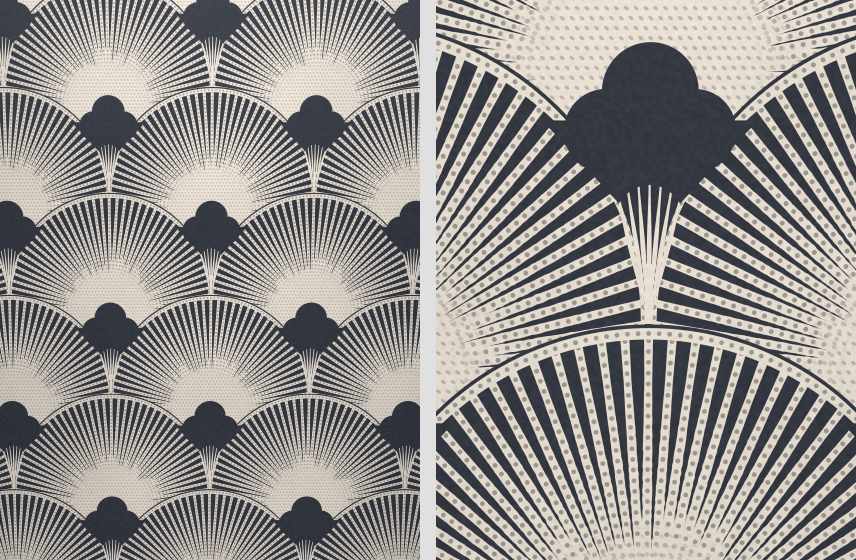
Left, the full canvas; right, a detail of the centre.
Write a Shadertoy shader that draws this pattern.

```glsl
const vec3 CREAM = vec3(0.91, 0.875, 0.825);
const vec3 NAVY = vec3(0.205, 0.22, 0.255);
const vec3 STIPPLE = vec3(0.50, 0.48, 0.47);

float hash(vec2 cell) {
    vec3 v = fract(cell.xyx * 0.1031);
    v += dot(v, v.yzx + 33.33);
    return fract((v.x + v.y) * v.z);
}

float noise(vec2 p) {
    vec2 cell = floor(p), f = fract(p);
    f = f * f * (3.0 - 2.0 * f);
    float low = mix(hash(cell), hash(cell + vec2(1, 0)), f.x);
    float high = mix(hash(cell + vec2(0, 1)), hash(cell + vec2(1, 1)), f.x);
    return mix(low, high, f.y);
}

// Coverage of the inside of a distance field
float fill(float dist, float pixel) {
    return clamp(0.5 - dist / pixel, 0.0, 1.0);
}

// Offset from the nearest multiple of a step
float centered(float x, float stepSize) {
    return (fract(x / stepSize + 0.5) - 0.5) * stepSize;
}

float dotMask(vec2 offset, float radius, float pixel) {
    return fill(length(offset) - radius, pixel);
}

// Perspective view of the lattice, where one unit is a fan radius
vec2 latticePoint(vec2 p) {
    float t = -p.y - 0.052;
    float x = (p.x - 0.002 + 0.007 * t) * 4.174 * (1.0 + 0.07 * t);
    return vec2(x, -4.195 * t - 0.295 * t * t - 0.07);
}

// Offset from the nearest fan centre of a row
vec2 fanOffset(vec2 p, float row) {
    return vec2(centered(p.x - 1.0 - row, 2.0), p.y - row);
}

// Rays, dark wedges, dotted rim
vec3 fanColor(vec2 q, float row, float pixel) {
    const float pitch = 0.07;
    vec2 d = q + vec2(0.0, 0.17);
    float r = length(d);
    float angle = atan(d.x, d.y);
    float edge = 1.0 - length(q);
    float rim = mix(0.026, 0.05, smoothstep(0.3, 0.9, q.y));

    // Wedges taper to ragged inner tips
    float wedge = floor(angle / pitch);
    float inner = 0.36 + 0.15 * hash(vec2(wedge + 60.0, row + 20.0));
    float taper = clamp((r - inner) / (0.98 - inner), 0.0, 1.0);
    float side = abs(fract(angle / pitch) - 0.5);
    float ragged = (noise(q * 70.0 + 90.0) - 0.5) * 0.1 * (1.0 - taper);
    float halfWidth = 0.31 * pow(taper, 0.7) + ragged;
    float dark = fill((side - halfWidth) * pitch * r, pixel);
    dark *= smoothstep(inner, inner + 0.05, r) * fill(rim - edge, pixel);

    // Dots along the rays, over the heart and around the rim
    vec2 rayDot = vec2(centered(angle, pitch) * r, centered(r, 0.036));
    float dots = dotMask(rayDot, 0.008, pixel) * smoothstep(0.32, 0.5, r);
    vec2 heart = vec2(centered(q.x + 0.5 * q.y, 0.032), centered(q.y, 0.032));
    dots = max(dots, 0.6 * dotMask(heart, 0.007, pixel) * (1.0 - smoothstep(0.35, 0.55, r)));
    dots *= fill(rim - edge, pixel);
    vec2 rimDot = vec2(centered(atan(q.x, q.y), 0.036), edge - rim * 0.6);
    dots = max(dots, dotMask(rimDot, 0.008, pixel));

    vec3 color = mix(CREAM, STIPPLE, 0.7 * dots);
    return mix(color, NAVY, max(dark, fill(edge - 0.012, pixel)));
}

// Three lobes over a pointed base
float trefoil(vec2 q) {
    vec2 m = vec2(abs(q.x), q.y);
    float lobes = min(length(m - vec2(0.0, -0.235)) - 0.158,
                      length(m - vec2(0.145, -0.365)) - 0.137);
    float base = max(dot(m, vec2(0.73, -0.68)) - 0.482, m.y + 0.33);
    return min(lobes, base);
}

// Small spray of rays rising from a thin stem
float spray(vec2 q, float pixel) {
    vec2 d = q + vec2(0.0, 1.0);
    float r = length(d), angle = atan(d.x, d.y);
    float width = mix(0.041, 0.008, smoothstep(0.14, 0.46, r));
    float rays = fill((abs(centered(angle, 0.08)) - width) * r, pixel);
    rays *= fill((abs(angle) - 0.27) * r, pixel) * fill(r - 0.46 + 0.8 * angle * angle, pixel);
    float stem = fill(max(abs(d.x) - 0.014, abs(d.y - 0.1) - 0.1), pixel);
    return max(rays, stem);
}

void mainImage(out vec4 fragColor, in vec2 fragCoord) {
    vec2 p = (fragCoord - 0.5 * iResolution.xy) / iResolution.x;
    vec2 lattice = latticePoint(p);
    float pixel = 4.2 / iResolution.x;

    // The lower fan overlaps the one above it
    float row = floor(lattice.y);
    vec2 front = fanOffset(lattice, row);
    vec2 back = fanOffset(lattice, row + 1.0);
    vec3 color = fanColor(back, row + 1.0, pixel);
    color = mix(color, NAVY, fill(back.y + 0.45, pixel) * fill(abs(back.x) - 0.25, pixel));
    color = mix(color, fanColor(front, row, pixel), fill(length(front) - 1.0, pixel));
    color = mix(color, NAVY, fill(trefoil(back), pixel));
    color = mix(color, CREAM, spray(back, pixel));

    // Paper grain, soft light and faded ink
    float grain = noise(p * 330.0 + 400.0) - 0.5;
    float patches = noise(p * 7.0 + 40.0) - 0.5;
    float light = 0.98 + 0.11 * p.y - 0.28 * p.x * p.x + 0.04 * patches;
    color = color * light + 0.035 * grain;
    color += 0.05 * smoothstep(0.1, 0.7, p.y) * (1.0 - color);
    fragColor = vec4(clamp(color, 0.0, 1.0), 1.0);
}
```
